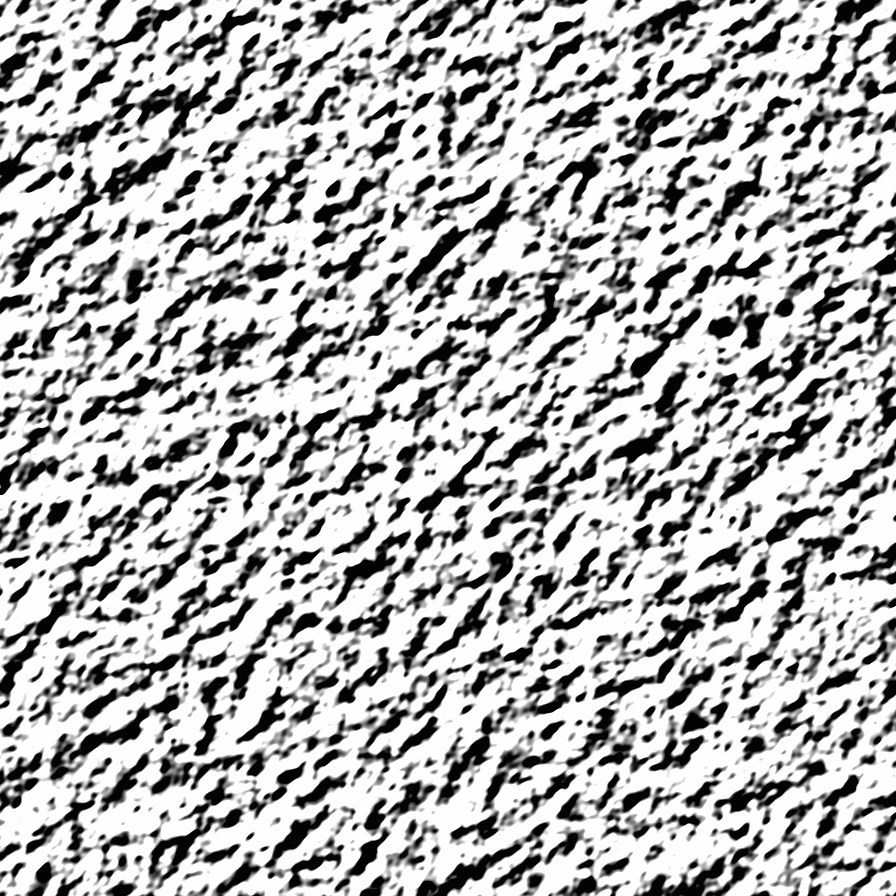
This texture is drawn by a WebGL 2 fragment shader. Its source:

```glsl
#version 300 es
precision highp float;
// Rough embossed grain: slanted black flecks with soft grey rims on white.

#define GRAIN 0.006        // slope width of the main grain, in canvas heights
#define STREAK_ANGLE 0.70  // direction of the flecks, in radians
#define STRETCH 1.1        // extra length along the streak
#define BRIGHTNESS 0.97    // tone of flat ground
#define CONTRAST 0.95      // tone change per unit of relief
#define COARSE_WEIGHT 0.40
#define MAIN_WEIGHT 0.80
#define FINE_WEIGHT 0.45
#define BUMPS 4            // bumps per cell
#define BUMP_WIDTH 0.28    // bump slope width, in cells

uniform vec2 u_resolution;
out vec4 fragColor;

const float PI = 3.14159;

// Three random values in 0..1 from integer coordinates.
vec3 hash3(ivec3 seed) {
    uvec3 v = uvec3(seed) * 1664525u + 1013904223u;
    v.x += v.y * v.z;
    v.y += v.z * v.x;
    v.z += v.x * v.y;
    v ^= v >> 16u;
    v.x += v.y * v.z;
    v.y += v.z * v.x;
    v.z += v.x * v.y;
    return vec3(v >> 8u) / 16777216.0;
}

// Slope across the streak of one Gaussian bump.
float bumpSlope(vec2 offset) {
    vec2 along = vec2(cos(STREAK_ANGLE), sin(STREAK_ANGLE));
    vec2 across = vec2(along.y, -along.x);
    vec2 q = vec2(dot(offset, across), dot(offset, along) / STRETCH) / BUMP_WIDTH;
    return q.x * exp(-0.5 * dot(q, q));
}

// Lit relief of scattered bumps, scaled to unit variance.
float relief(vec2 p, int layer) {
    ivec2 cell = ivec2(floor(p));
    float sum = 0.0;
    for (int y = -1; y <= 1; y++) {
        for (int x = -1; x <= 1; x++) {
            ivec2 neighbour = cell + ivec2(x, y);
            for (int i = 0; i < BUMPS; i++) {
                vec3 rnd = hash3(ivec3(neighbour + 64, layer * BUMPS + i));
                float height = 2.0 * rnd.z - 1.0;
                sum += height * bumpSlope(p - vec2(neighbour) - rnd.xy);
            }
        }
    }
    float variance = float(BUMPS) * PI * STRETCH * BUMP_WIDTH * BUMP_WIDTH / 6.0;
    return sum * inversesqrt(variance);
}

void main() {
    vec2 uv = gl_FragCoord.xy / u_resolution.y;
    vec2 p = uv * BUMP_WIDTH / GRAIN;

    // Clumps, flecks and ragged edges
    float slope = COARSE_WEIGHT * relief(p * 0.5, 0)
                + MAIN_WEIGHT * relief(p + 0.37, 1)
                + FINE_WEIGHT * relief(p * 2.0 + 0.71, 2);

    // Hard contrast, clipped to black and white
    float tone = clamp(BRIGHTNESS + CONTRAST * slope, 0.01, 0.995);
    fragColor = vec4(vec3(tone), 1.0);
}
```
